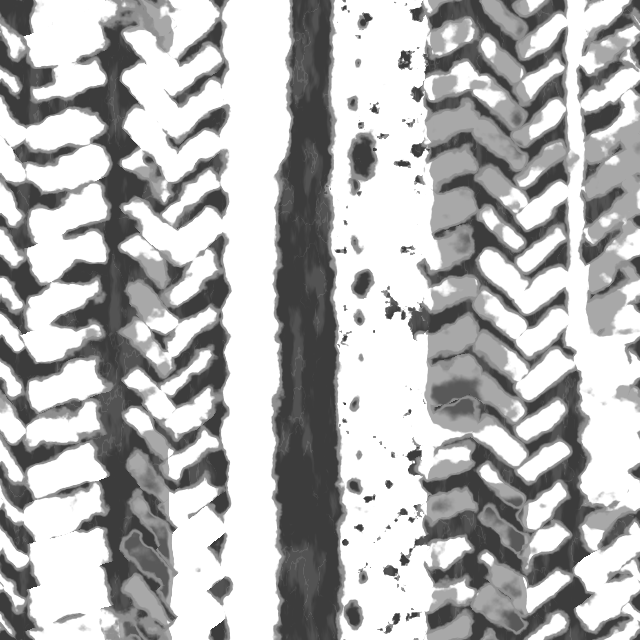
A three.js fragment shader for this texture:

```glsl
varying vec2 vUv;

#define ROWS 15.0
#define WARP 0.012
#define COARSE_WEAR 0.035
#define FINE_WEAR 0.018
#define RIM_WIDTH 0.006
#define SOFT 0.0016
#define SNOW vec3(1.0)
#define PACKED vec3(0.66)
#define RIM vec3(0.56)
#define SLATE vec3(0.35)
#define MUD vec3(0.235)

float hash(vec2 p) {
  return fract(sin(dot(p, vec2(127.1, 311.7))) * 43758.5453);
}

// Value noise that wraps after "period" cells
float noise(vec2 p, vec2 period) {
  vec2 i = floor(p), f = fract(p);
  f = f * f * (3.0 - 2.0 * f);
  vec2 a = mod(i, period), b = mod(i + 1.0, period);
  return mix(mix(hash(a), hash(vec2(b.x, a.y)), f.x),
             mix(hash(vec2(a.x, b.y)), hash(b), f.x), f.y);
}

float fbm(vec2 p, vec2 freq) {
  float sum = 0.0, amp = 0.533;
  for (int i = 0; i < 4; i++) {
    sum += amp * noise(p * freq, freq);
    freq *= 2.0;
    amp *= 0.5;
  }
  return sum;
}

float band(float x, float a, float b) { return min(x - a, b - x); }

float column(float x, float a, float b) {
  return smoothstep(-0.01, 0.01, band(x, a, b));
}

// One column of slanted tread bars, positive inside
float lugs(vec2 p, float center, float halfLen, float slope, float thick, float phase) {
  float x = fract(p.x - center + 0.5) - 0.5;
  float row = (p.y - slope * x) * ROWS + phase;
  float jitter = hash(vec2(mod(floor(row), ROWS), center * 91.0)) - 0.5;
  vec2 q = vec2(x, (fract(row) - 0.5) / ROWS + slope * x);
  vec2 dir = normalize(vec2(1.0, slope));
  vec2 local = abs(vec2(dot(q, dir) - 0.008 * jitter, dot(q, vec2(-dir.y, dir.x))));
  vec2 d = local - vec2(halfLen, thick + 0.005 * jitter) + 0.007;
  return 0.007 - length(max(d, 0.0)) - min(max(d.x, d.y), 0.0);
}

// Row of dark pits, negative inside
float pits(vec2 p, float center) {
  float row = p.y * ROWS;
  float id = mod(floor(row), ROWS);
  vec2 shift = vec2(hash(vec2(id, 3.0)), hash(vec2(id, 8.0))) - 0.5;
  vec2 q = vec2(p.x - center - 0.02 * shift.x, (fract(row) - 0.5 - 0.3 * shift.y) / ROWS);
  return length(q * vec2(1.2, 0.9)) - 0.005 - 0.011 * hash(vec2(id, 5.0));
}

void main() {
  vec2 uv = vUv;
  vec2 p = uv + WARP * (vec2(fbm(uv, vec2(20.0)), fbm(uv.yx, vec2(22.0))) - 0.5);
  float x = p.x, y = p.y;
  float coarse = fbm(uv, vec2(13.0, 16.0)) - 0.5;
  float fine = fbm(uv + 0.37, vec2(44.0)) - 0.5;
  float patches = fbm(uv + 0.61, vec2(9.0, 11.0)) - 0.5;
  float scallop = 0.005 * sin(6.2832 * ROWS * y);
  float seam = smoothstep(0.40, 0.49, abs(uv.y - 0.5));
  float low = 1.0 - smoothstep(0.15, 0.45, y);
  float upper = smoothstep(0.45, 0.48, y);

  // Tread bars, left track then right track
  float h = -0.022 + 0.026 * seam * column(x, 0.05, 0.33);
  h = max(h, lugs(p, 0.004, 0.044, -1.25, 0.012, 0.2));
  h = max(h, lugs(p, 0.103, 0.058, 0.32, 0.023 + 0.05 * patches + 0.006 * low, 0.5));
  h = max(h, lugs(p, 0.236, 0.047, -1.1, 0.014, 0.7));
  h = max(h, lugs(p, 0.300, 0.050, 0.85, 0.016 + 0.012 * low, 0.14));
  h = max(h, lugs(p, 0.700, 0.042, 0.38, 0.019, 0.4));
  h = max(h, lugs(p, 0.785, 0.044, -0.9, 0.014, 0.9));
  h = max(h, lugs(p, 0.848, 0.044, 0.8, 0.014, 0.33));
  h = max(h, lugs(p, 0.957, 0.056, 0.75, 0.018, 0.6));

  // Snow banks beside the central rut
  float rutLeft = mix(0.431, 0.449, smoothstep(0.73, 0.77, y));
  float rutRight = mix(0.533, 0.521, smoothstep(0.47, 0.52, y));
  h = max(h, min(band(x, 0.353 + scallop, rutLeft), 0.025));
  float bank = min(band(x, rutRight, 0.668 + scallop), 0.025);
  bank = min(bank, pits(p, 0.562));
  bank = min(bank, length((p - vec2(0.565, 0.75)) * vec2(1.0, 0.65)) - 0.025);
  bank = min(bank, 0.025 + 0.16 * (0.07 - fine) - 0.02 * smoothstep(0.55, 0.67, x));
  h = max(h, bank);

  // Snow at the right border
  h = max(h, min(band(x, 0.912 + scallop, 0.986), band(y, 0.21, 0.465)));
  h = max(h, min(band(x, 0.887, 0.913), y - 0.46));

  // Worn outlines, crisper on the right chevrons
  float crisp = column(x, 0.755, 0.895) * smoothstep(0.12, 0.3, y);
  float open = column(x, 0.36, 0.54);
  float wear = mix(1.0, 0.3, max(crisp, open));
  h += wear * COARSE_WEAR * coarse + mix(1.0, 0.65, crisp) * FINE_WEAR * fine;

  // Snow brightness by column
  float level = 0.86 + 1.15 * patches * (1.0 - open);
  level -= column(x, 0.19, 0.267) * (0.24 + 0.28 * low);
  level -= column(x, 0.668, 0.75) * 0.36;
  level -= column(x, 0.75, 0.822) * (0.25 + 0.16 * low);
  level -= column(x, 0.915, 1.02) * (0.34 * upper + 0.2 * (1.0 - smoothstep(0.19, 0.22, y)));
  level -= seam * 0.28 * column(x, 0.04, 0.33);
  level += 0.2 * fine;

  // Rough mud with upright streaks
  float streak = fbm(p, vec2(56.0, 16.0));
  float ridge = 1.0 - abs(2.0 * fbm(p + 0.2, vec2(48.0, 24.0)) - 1.0);
  vec3 color = mix(MUD, SLATE, 0.8 * smoothstep(0.50, 0.72, streak));
  color += 0.07 * smoothstep(0.94, 1.0, ridge) * smoothstep(0.4, 0.6, streak);

  vec3 top = mix(SLATE, PACKED, smoothstep(0.22, 0.38, level));
  top = mix(top, SNOW, smoothstep(0.54, 0.59, level));
  color = mix(color, RIM, smoothstep(-RIM_WIDTH - SOFT, -RIM_WIDTH + 2.0 * SOFT, h));
  color = mix(color, top, smoothstep(-SOFT, SOFT, h));
  gl_FragColor = vec4(color, 1.0);
}
```
